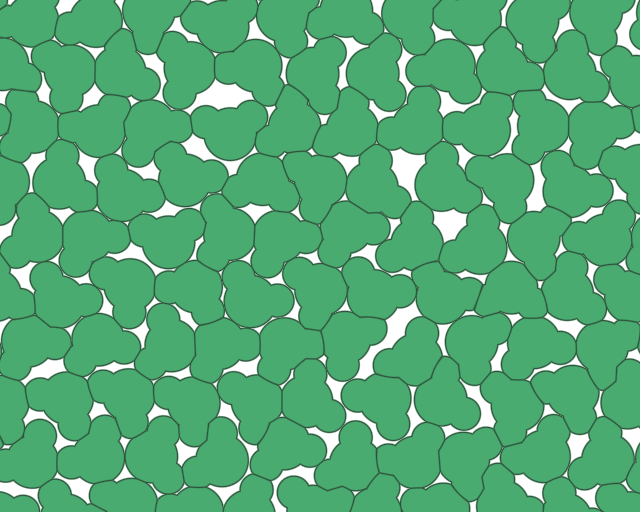
A WebGL 1 fragment shader for this pattern:

```glsl
precision highp float;
uniform vec2 u_resolution;

const vec3 GRAIN_COLOR = vec3(0.29, 0.67, 0.44);
const vec3 GAP_COLOR = vec3(1.0);
const vec3 LINE_COLOR = vec3(0.07, 0.08, 0.07);
const float SPACING = 0.124;       // grain spacing, in canvas heights
const float LINE_HALF = 0.0008;    // half outline width, in canvas heights
const float LINE_OPACITY = 0.85;
const float SOFTNESS = 1.15;       // edge smoothing, in pixels
// Grain proportions, in spacings
const float BODY_RADIUS = 0.414;
const float LOBE_RADIUS = 0.260;
const float BODY_SHIFT = 0.09;
const vec2 LOBE_CENTER = vec2(0.142, 0.358);
const float REACH = 0.655;         // farthest point from the grain center
const float JITTER = 0.12;
const float TURN_SPREAD = 1.4;     // random turn around the row direction
const float MARGIN = 0.02;         // clearance sought between grains
const float PUSH_GAIN = 0.29;
const float TURN_GAIN = 1.7;
const float ROW_HEIGHT = 0.8660254;
const float PI = 3.1415927;
const int STEPS = 3;               // relaxation rounds
const int PATCH = 9;               // 3 + 2 * STEPS

float hash(vec2 p) {
  return fract(sin(dot(p, vec2(127.1, 311.7))) * 43758.5453);
}

vec2 latticeToPlane(vec2 a) {
  return vec2(a.x + 0.5 * a.y, ROW_HEIGHT * a.y);
}

vec2 planeToLattice(vec2 p) {
  float row = p.y / ROW_HEIGHT;
  return vec2(p.x - 0.5 * row, row);
}

// A grain is a center (xy) and a unit axis (zw); rows lean in turn left and right
vec4 seedGrain(vec2 id) {
  vec2 offset = vec2(hash(id + 17.3), hash(id + 41.9)) - 0.5;
  float lean = PI * (0.25 + 0.5 * mod(id.y, 2.0));
  float flip = PI * step(0.5, hash(id + 63.1));
  float angle = lean + flip + TURN_SPREAD * (hash(id + 5.7) - 0.5);
  return vec4(latticeToPlane(id) + JITTER * offset, cos(angle), sin(angle));
}

// Disc of a grain: 0 is the body, -1 and 1 are the lobes
vec3 grainDisc(vec4 grain, int k) {
  vec2 local = k == 0 ? vec2(-BODY_SHIFT, 0.0) : LOBE_CENTER * vec2(1.0, float(k));
  float radius = k == 0 ? BODY_RADIUS : LOBE_RADIUS;
  return vec3(grain.xy + grain.zw * local.x + vec2(-grain.w, grain.z) * local.y, radius);
}

float grainDistance(vec2 p, vec4 grain) {
  float d = 10.0;
  for (int k = -1; k <= 1; k++) {
    vec3 disc = grainDisc(grain, k);
    d = min(d, length(p - disc.xy) - disc.z);
  }
  return d;
}

// Push (xy) and torque (z) on a grain from one overlapping neighbor
vec3 contact(vec4 grain, vec4 other) {
  vec3 total = vec3(0.0);
  for (int k = -1; k <= 1; k++) {
    vec3 a = grainDisc(grain, k);
    if (distance(a.xy, other.xy) > a.z + REACH) continue;
    vec2 arm = a.xy - grain.xy;
    for (int m = -1; m <= 1; m++) {
      vec3 b = grainDisc(other, m);
      vec2 away = a.xy - b.xy;
      float len = max(length(away), 0.001);
      vec2 push = away / len * max(a.z + b.z + MARGIN - len, 0.0);
      total += vec3(push, arm.x * push.y - arm.y * push.x);
    }
  }
  return total;
}

void main() {
  vec2 p = gl_FragCoord.xy / (u_resolution.y * SPACING);
  vec2 cell = floor(planeToLattice(p) + 0.5);

  // Seed the surrounding patch of a triangular lattice
  vec4 grains[PATCH * PATCH];
  for (int i = 0; i < PATCH; i++)
    for (int j = 0; j < PATCH; j++)
      grains[i * PATCH + j] = seedGrain(cell + vec2(float(i), float(j)) - 4.0);

  // Push overlaps apart; each round drops the rim and shifts the patch by one
  for (int s = 1; s <= STEPS; s++) {
    for (int i = 0; i < PATCH - 2; i++) {
      if (i >= PATCH - 2 * s) break;
      for (int j = 0; j < PATCH - 2; j++) {
        if (j >= PATCH - 2 * s) break;
        vec4 grain = grains[(i + 1) * PATCH + j + 1];
        vec3 force = vec3(0.0);
        for (int di = -1; di <= 1; di++)
          for (int dj = -1; dj <= 1; dj++)
            if (di != dj)
              force += contact(grain, grains[(i + 1 + di) * PATCH + j + 1 + dj]);
        vec2 axis = grain.zw + TURN_GAIN * force.z * vec2(-grain.w, grain.z);
        grains[i * PATCH + j] = vec4(grain.xy + PUSH_GAIN * force.xy, normalize(axis));
      }
    }
  }

  // Nearest and second nearest grain
  float nearest = 10.0;
  float second = 10.0;
  for (int i = 0; i < 3; i++)
    for (int j = 0; j < 3; j++) {
      float d = grainDistance(p, grains[i * PATCH + j]);
      second = min(second, max(nearest, d));
      nearest = min(nearest, d);
    }

  // Touching grains share one outline; the fill ends beneath it
  float edge = max(nearest, 0.5 * (nearest - second)) * SPACING;
  float soft = SOFTNESS / u_resolution.y;
  vec3 color = mix(GRAIN_COLOR, GAP_COLOR, smoothstep(-0.5 * soft, 1.5 * soft, edge));
  float line = 1.0 - smoothstep(LINE_HALF - soft, LINE_HALF + soft, abs(edge));
  gl_FragColor = vec4(mix(color, LINE_COLOR, LINE_OPACITY * line), 1.0);
}
```
